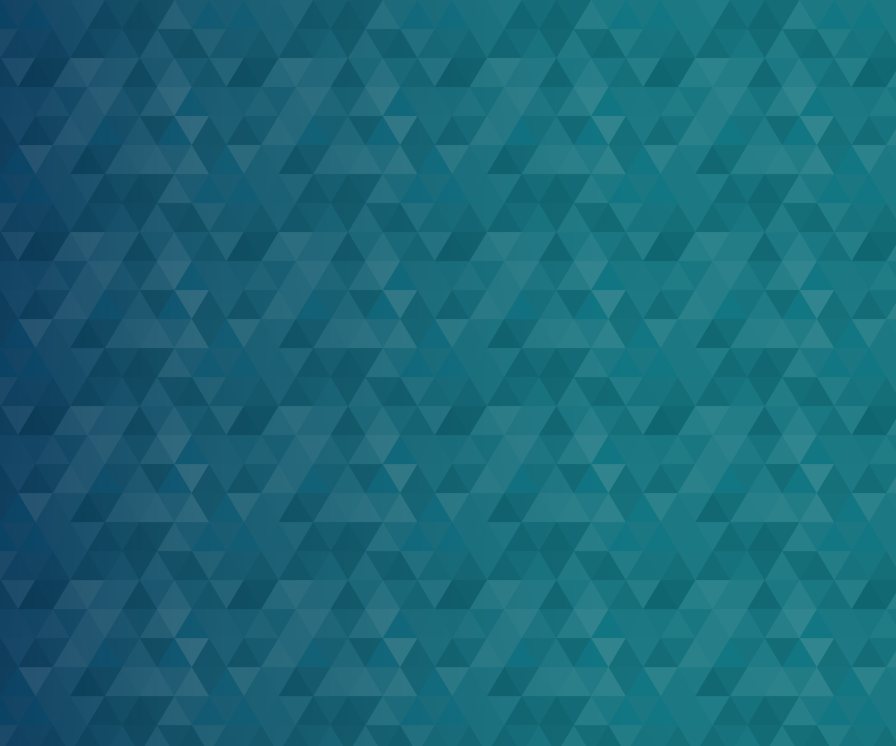
Reproduce this background procedurally as a Shadertoy shader.

```glsl
// Interlocking triangles in tinted teal over a navy-to-teal horizontal gradient.
// Each row is split into upright and inverted triangles; hashed tints, partly
// shared by neighbours in short runs, repeat in a tile of six columns by six rows.

const vec2 GRID = vec2(25.8, 25.72);  // triangle sides across, rows down
const float TILE = 6.0;

float hash(vec2 p) {
    return fract(sin(dot(p, vec2(127.1, 311.7))) * 43758.5453);
}

// x: tone from dark (-1) to light (+1), y: amount of teal accent
vec2 triangleTint(float column, float row, float upright) {
    vec2 cell = mod(vec2(column, row), TILE);
    vec2 id = vec2(cell.x * 2.0 + 1.0 - upright, cell.y);
    float run = hash(cell + vec2(53.0, 29.0)) - 0.5;
    float single = hash(id + vec2(7.0, 71.0)) - 0.5;
    float tone = 1.05 * run + 1.65 * single;
    // Only upright triangles carry the accent
    float accent = upright * step(0.82, hash(id + vec2(31.0, 11.0)));
    return vec2(mix(tone, -0.3, accent), accent);
}

// Tint of one row; alternate rows are shifted by half a side
vec2 rowTint(vec2 p, float row, float blur) {
    float x = p.x - 0.5 * mod(row, 2.0) - 0.02;
    float depth = clamp(p.y - row, 0.0, 1.0);
    float apex = floor(x + 0.5);
    float inside = 0.5 * depth - abs(x - apex);
    return mix(triangleTint(floor(x), row, 0.0),
               triangleTint(apex, row, 1.0),
               smoothstep(-blur, blur, inside));
}

// Horizontal gradient, quick to leave the navy left edge
vec3 backdrop(float x) {
    vec3 navy = vec3(0.065, 0.24, 0.375);
    vec3 petrol = vec3(0.10, 0.35, 0.44);
    vec3 teal = vec3(0.10, 0.47, 0.51);
    vec3 color = mix(navy, petrol, smoothstep(-0.10, 0.27, x));
    return mix(color, teal, smoothstep(0.13, 0.76, x));
}

void mainImage(out vec4 fragColor, in vec2 fragCoord) {
    vec2 uv = fragCoord / iResolution.xy;
    vec2 p = vec2(uv.x, 1.0 - uv.y) * GRID;  // rows counted from the top
    float blur = 0.7 * GRID.y / iResolution.y;

    // Blend the two rows that meet at the nearest horizontal edge
    float edge = floor(p.y + 0.5);
    vec2 tint = mix(rowTint(p, edge - 1.0, blur),
                    rowTint(p, edge, blur),
                    smoothstep(-blur, blur, p.y - edge));

    // Pale veil on light triangles, deep shade on dark ones, teal on accents
    vec3 color = backdrop(uv.x);
    color = mix(color, vec3(0.95), 0.10 * max(tint.x, 0.0));
    color *= 1.0 - vec3(0.32, 0.125, 0.115) * max(-tint.x, 0.0);
    color += vec3(-0.02, 0.012, 0.022) * tint.y;

    fragColor = vec4(color, 1.0);
}
```
